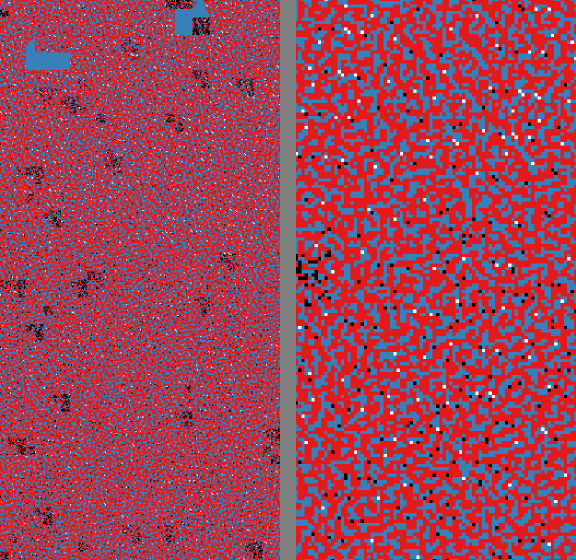
Left, the full canvas; right, a detail of the centre.
A Shadertoy shader for this texture:

```glsl
// A fine red and blue maze of square cells, with ragged black clumps, stray
// white dots and a few flat blue patches. The maze is hashed noise passed
// through a difference of two Gaussians, then cut at a threshold.

const float ROWS = 512.0;            // cells over the canvas height
const float BLOCK = 8.0;             // clump block size, in cells
const float MAZE_CUT = 0.072;        // higher gives less blue
const float CLUMP_SHARE = 0.04;      // share of blocks that start a clump
const float SPECK_SHARE = 0.008;     // stray black cells
const float DOT_SHARE = 0.004;       // stray white cells
const vec3 RED = vec3(0.89, 0.10, 0.11);
const vec3 BLUE = vec3(0.22, 0.50, 0.73);
const vec3 BLACK = vec3(0.0);
const vec3 WHITE = vec3(1.0);

float hash(vec2 p) {
    return fract(sin(dot(p, vec2(12.9898, 78.233))) * 43758.5453);
}

bool inBox(vec2 p, vec2 low, vec2 high) {
    return all(greaterThanEqual(p, low)) && all(lessThan(p, high));
}

// Band-passed noise: close cells attract, cells further off repel
float mazeNoise(vec2 cell) {
    float sum = 0.0;
    for (int y = -2; y <= 2; y++) {
        for (int x = -2; x <= 2; x++) {
            vec2 offset = vec2(x, y);
            float r2 = dot(offset, offset);
            float weight = exp(-0.9 * r2) - 0.35 * exp(-0.25 * r2);
            sum += weight * (hash(cell + offset) - 0.5);
        }
    }
    return sum;
}

// Flat blue areas: two stepped shapes, each with one slanted part
bool flatPatch(vec2 p) {
    bool slab = inBox(p, vec2(24, 448), vec2(64, 464));
    bool step = inBox(p, vec2(24, 464), vec2(32, 480))
             && p.y - 464.0 < 6.0 + (p.x - 24.0) * 1.2;
    bool tower = inBox(p, vec2(160, 480), vec2(176, 504));
    bool wedge = inBox(p, vec2(176, 496), vec2(192, 512))
              && abs(p.x - 182.0) < 2.0 + (512.0 - p.y) * 0.5;
    return slab || step || tower || wedge;
}

// Chance that a cell is black: high inside randomly chosen blocks
float blackChance(vec2 cell) {
    vec2 block = floor(cell / BLOCK) + 700.5;
    float seed = min(hash(block), 2.5 * min(hash(block + vec2(0, 1)),
                                            hash(block + vec2(1, 0))));
    float density = mix(0.1, 0.5, hash(block + 91.7));
    bool debris = inBox(cell, vec2(176, 480), vec2(192, 496))
               || inBox(cell, vec2(152, 504), vec2(176, 512));
    if (debris) return 0.45;
    return seed < CLUMP_SHARE ? density : SPECK_SHARE;
}

vec3 cellColor(vec2 cell) {
    if (flatPatch(cell)) return BLUE;
    if (hash(cell + 311.3) < blackChance(cell)) return BLACK;
    if (hash(cell + 857.9) < DOT_SHARE) return WHITE;
    return mazeNoise(cell) > MAZE_CUT ? BLUE : RED;
}

void mainImage(out vec4 fragColor, in vec2 fragCoord) {
    // Average four samples per pixel to smooth the cell edges
    vec3 color = vec3(0.0);
    for (int i = 0; i < 4; i++) {
        vec2 jitter = vec2(i % 2, i / 2) * 0.5 - 0.25;
        vec2 cell = floor((fragCoord + jitter) * ROWS / iResolution.y);
        color += 0.25 * cellColor(cell);
    }
    fragColor = vec4(color, 1.0);
}
```
